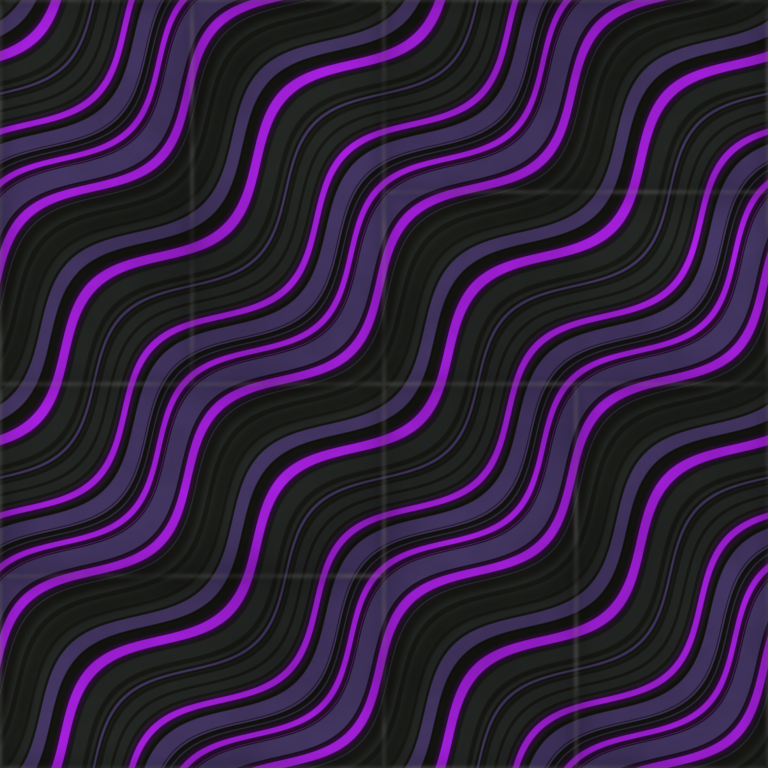
Write a Shadertoy shader that draws this pattern.

```glsl
// Wavy diagonal violet stripes printed on dark, worn basket-weave planks.
#define REPEATS 2.0
#define WAVE_HEIGHT 0.1
#define EDGE_SOFTNESS 0.008
#define FRINGE_WIDTH 0.028
#define SEAM_WIDTH 0.0036
#define SEAM_STRENGTH 0.24
#define CHARCOAL vec3(0.130, 0.143, 0.133)
#define INK vec3(0.060, 0.060, 0.042)
#define FRINGE vec3(0.170, 0.045, 0.220)
#define LAVENDER vec3(0.250, 0.200, 0.365)
#define VIOLET vec3(0.610, 0.115, 0.820)
#define DUST vec3(0.520, 0.520, 0.500)

const float TAU = 6.2831853;

// Coverage of a stripe in the periodic coordinate s.
float stripe(float s, float center, float width, float soft) {
    float d = abs(fract(s - center + 0.5) - 0.5);
    return 1.0 - smoothstep(-0.5 * soft, 0.5 * soft, d - 0.5 * width);
}

// Layered sines for slow, uneven wear.
float wear(vec2 p) {
    float sum = 0.0, gain = 0.5;
    for (int i = 0; i < 4; i++) {
        sum += gain * sin(p.x + 1.7 * sin(p.y)) * cos(0.8 * p.y - 0.6 * p.x);
        p = mat2(1.5, 1.2, -1.2, 1.5) * p + 2.3;
        gain *= 0.55;
    }
    return sum;
}

// Stripe profile across one repeat.
vec3 stripes(float s, float soft) {
    vec4 violetAt = vec4(0.086, 0.398, 0.577, 0.728);
    vec4 violetWidth = vec4(0.039, 0.025, 0.023, 0.035);
    vec4 lavenderAt = vec4(0.986, 0.482, 0.653, 0.240);
    vec4 lavenderWidth = vec4(0.052, 0.070, 0.078, 0.010);

    // Fine grooves in the charcoal, darker behind the stripe cluster
    float groove = sin(TAU * (17.0 * s + 0.25 * sin(TAU * 3.0 * s)));
    float ink = 0.65 * smoothstep(0.35, 0.95, groove);
    ink = max(ink, 0.85 * stripe(s, 0.580, 0.310, 0.03));
    ink = max(ink, 0.70 * stripe(s, 0.775, 0.070, 0.04));
    ink = max(ink, 0.85 * stripe(s, 0.045, 0.160, 0.03));
    ink = max(ink, 0.45 * stripe(s, 0.885, 0.060, 0.05));
    vec3 col = mix(CHARCOAL, INK, ink);

    // Lavender bands with dark outlines
    for (int i = 0; i < 4; i++) {
        col = mix(col, INK, 0.8 * stripe(s, lavenderAt[i], lavenderWidth[i] + 0.02, soft));
        col = mix(col, LAVENDER, stripe(s, lavenderAt[i], lavenderWidth[i], soft));
    }

    // Hairlines beside the bands
    col = mix(col, LAVENDER, 0.65 * stripe(s, 0.772, 0.004, soft));
    col = mix(col, LAVENDER, 0.75 * stripe(s, 0.538, 0.005, soft));
    col = mix(col, INK, 0.70 * stripe(s, 0.508, 0.004, soft));

    // Violet lines with a dim fringe
    for (int i = 0; i < 4; i++) {
        col = mix(col, FRINGE, 0.9 * stripe(s, violetAt[i], violetWidth[i] + FRINGE_WIDTH, 0.016));
        col = mix(col, VIOLET, stripe(s, violetAt[i], violetWidth[i], soft));
    }
    return mix(col, VIOLET, 0.5 * stripe(s, 0.608, 0.004, soft));
}

void mainImage(out vec4 fragColor, in vec2 fragCoord) {
    vec2 p = fragCoord / iResolution.y;

    // Wave-bent diagonal coordinate
    float s = REPEATS * (p.x - p.y) - WAVE_HEIGHT * cos(TAU * REPEATS * (p.x + p.y));
    vec3 col = stripes(s, max(EDGE_SOFTNESS, 1.5 * fwidth(s)));

    // Two planks per square, turning from square to square
    vec2 cell = floor(REPEATS * p);
    bool upright = mod(cell.x + cell.y, 2.0) > 0.5;
    vec2 split = upright ? vec2(2.0, 1.0) : vec2(1.0, 2.0);
    vec2 local = fract(REPEATS * p * split);
    vec2 edges = min(local, 1.0 - local) / (REPEATS * split);
    float edge = min(edges.x, edges.y);

    // Uneven tone, shaded plank sides and dusty seams
    float tone = wear(9.0 * p);
    col *= 1.0 + 0.12 * tone + 0.03 * wear(70.0 * p);
    col *= 1.0 - 0.16 * exp(-edge / 0.016);
    float seam = exp(-edge * edge / (SEAM_WIDTH * SEAM_WIDTH));
    float fade = clamp(0.75 + 0.8 * wear(21.0 * p + 4.0), 0.25, 1.3);
    col = mix(col, DUST, SEAM_STRENGTH * seam * fade);

    fragColor = vec4(clamp(col, 0.0, 1.0), 1.0);
}
```
